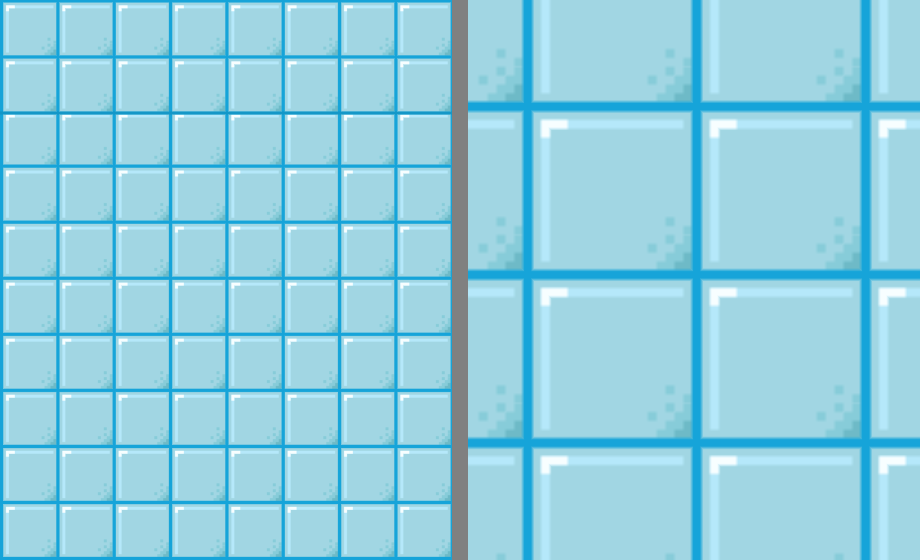
Left, the full canvas; right, a detail of the centre.
This pattern is drawn by a Shadertoy shader. Its source:

```glsl
// Glossy pale blue tiles, 8 across and 10 down, in a bright blue grid.
// Each tile is a 19-unit pixel-art cell built from soft-edged boxes: highlight
// bars, a white corner and a stippled shade. A seam crops the third row's top.
#define PITCH vec2(0.1006, 0.1001)   // tile spacing, in canvas heights
#define ORIGIN vec2(0.0028, 0.0026)  // centre of the lowest left grid crossing
#define SEAM_Y 0.7982                // grid line where the upper rows restart
#define UNITS 19.0                   // art units per tile
#define LINE_HALF 0.56               // half the grid line width, in art units
#define SOFT 0.40                    // edge softness, in art units
#define BODY vec3(0.63, 0.84, 0.89)
#define GRID vec3(0.085, 0.645, 0.85)
#define GLOSS vec3(0.71, 0.91, 0.98)
#define SHINE vec3(0.97, 0.995, 1.0)
#define STIPPLE vec3(0.53, 0.80, 0.85)
#define SHADE vec3(0.43, 0.73, 0.78)

float edgeWidth;

// Coverage of the interval lo..hi on each axis, multiplied together
float box(vec2 q, vec2 lo, vec2 hi) {
    vec2 c = clamp((q - lo) / edgeWidth + 0.5, 0.0, 1.0)
           * clamp((hi - q) / edgeWidth + 0.5, 0.0, 1.0);
    return c.x * c.y;
}

// Coverage of art cells first..last, counted from one corner
float cells(vec2 q, vec2 first, vec2 last) {
    return box(q, first - 0.5, last + 0.5);
}

float gridLine(float d) {
    return clamp((LINE_HALF - abs(d)) / edgeWidth + 0.5, 0.0, 1.0);
}

// Stepped corner triangle, q measured from the lower right corner
float steps(vec2 q, float size) {
    float cover = 0.0;
    for (float column = 1.0; column <= 4.0; column++) {
        if (column <= size)
            cover += cells(q, vec2(column, 1.0), vec2(column, size + 1.0 - column));
    }
    return min(cover, 1.0);
}

// Loose dots thinning out beyond the triangle
float looseDots(vec2 q) {
    const vec2 spots[4] = vec2[4](vec2(3, 6), vec2(3, 4), vec2(5, 3), vec2(1, 5));
    float cover = 0.0;
    for (int i = 0; i < 4; i++) cover += cells(q, spots[i], spots[i]);
    return min(cover, 1.0);
}

void mainImage(out vec4 fragColor, in vec2 fragCoord) {
    vec2 p = fragCoord / iResolution.y;
    edgeWidth = max(SOFT, UNITS / (PITCH.y * iResolution.y));

    // Tile coordinates, with the upper rows restarting at the seam
    vec2 start = vec2(ORIGIN.x, p.y > SEAM_Y ? SEAM_Y : ORIGIN.y);
    vec2 fromLowLeft = fract((p - start) / PITCH) * UNITS;
    vec2 fromTopLeft = vec2(fromLowLeft.x, UNITS - fromLowLeft.y);
    vec2 fromLowRight = vec2(UNITS - fromLowLeft.x, fromLowLeft.y);

    // Stippled shade
    vec3 color = BODY;
    float stipple = max(steps(fromLowRight, 4.0), looseDots(fromLowRight));
    color = mix(color, STIPPLE, stipple);
    color = mix(color, SHADE, steps(fromLowRight, 2.0));

    // Gloss bars and the white corner
    float gloss = max(cells(fromTopLeft, vec2(2.0), vec2(17.0, 2.0)),
                      cells(fromTopLeft, vec2(2.0), vec2(2.0, 17.0)));
    float shine = max(cells(fromTopLeft, vec2(2.0), vec2(4.0, 2.0)),
                      cells(fromTopLeft, vec2(2.0), vec2(2.0, 3.0)));
    color = mix(color, GLOSS, gloss);
    color = mix(color, SHINE, shine);

    // Grid, slightly deeper along the seam
    vec2 toLine = min(fromLowLeft, UNITS - fromLowLeft);
    float seam = gridLine((p.y - SEAM_Y) / PITCH.y * UNITS);
    float grid = max(max(gridLine(toLine.x), gridLine(toLine.y)), seam);
    color = mix(color, GRID * (1.0 - 0.08 * seam), grid);

    fragColor = vec4(color, 1.0);
}
```
